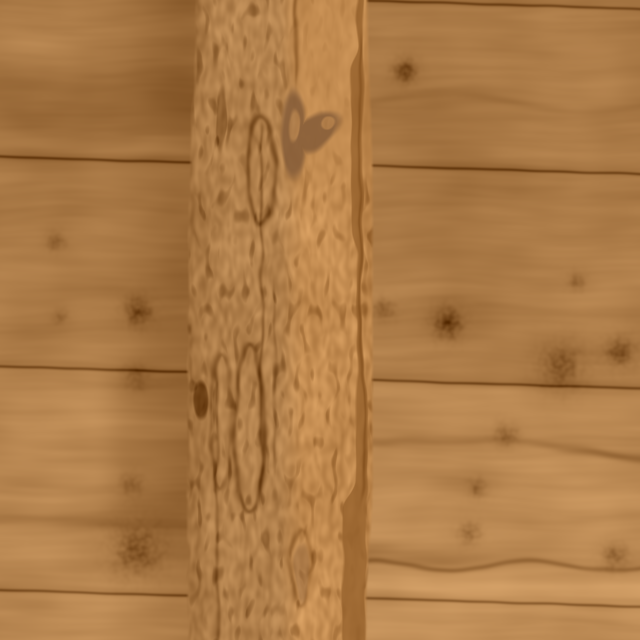
A WebGL 2 fragment shader for this texture:

```glsl
#version 300 es
precision highp float;
uniform vec2 u_resolution;
out vec4 fragColor;

#define DARK_WOOD vec3(0.50, 0.32, 0.14)
#define LIGHT_WOOD vec3(0.80, 0.60, 0.38)
#define STAIN_COLOR vec3(0.52, 0.36, 0.22)
#define SEAM_SLOPE 0.031
#define SEAM_WIDTH 0.0026
#define GRAIN_AMOUNT 0.13
#define FLECK_AMOUNT 0.34
#define KNOT_DEPTH 0.95
#define KNOT_SCALE 1.3

// Board knots: x, y, radius, strength
const vec4 LEFT_KNOTS[6] = vec4[6](
  vec4(.087, .622, .012, .45), vec4(.216, .513, .016, .90), vec4(.094, .505, .010, .35),
  vec4(.212, .412, .016, .40), vec4(.205, .242, .014, .45), vec4(.213, .140, .030, .70));
const vec4 RIGHT_KNOTS[10] = vec4[10](
  vec4(.633, .890, .014, .95), vec4(.699, .495, .017, 1.0), vec4(.600, .518, .014, .50),
  vec4(.901, .560, .011, .45), vec4(.968, .449, .018, .70),
  vec4(.877, .427, .026, .60), vec4(.790, .320, .015, .50), vec4(.745, .236, .012, .50),
  vec4(.732, .167, .014, .60), vec4(.961, .131, .016, .60));
// Beam cracks: x, bottom, top, strength
const vec4 CRACKS[4] = vec4[4](
  vec4(.408, .22, .80, .45), vec4(.463, .87, 1.1, .50), vec4(.339, -.1, .43, .45),
  vec4(.430, .27, .56, .28));

vec2 gradient(vec2 cell) {
  float a = 6.2832 * fract(sin(dot(cell, vec2(127.1, 311.7))) * 43758.5);
  return vec2(cos(a), sin(a));
}

float noise(vec2 p) {
  vec2 i = floor(p), f = p - i, u = f * f * (3. - 2. * f);
  vec2 e = vec2(0, 1);
  return mix(mix(dot(gradient(i), f), dot(gradient(i + e.yx), f - e.yx), u.x),
             mix(dot(gradient(i + e), f - e), dot(gradient(i + e.yy), f - e.yy), u.x), u.y);
}

float fbm(vec2 p) {
  return noise(p) + .5 * noise(p * 2.03 + 7.) + .25 * noise(p * 4.1 + 19.);
}

float bump(float d, float w) { return exp(-d * d / (w * w)); }

float span(float v, float lo, float hi) {
  return smoothstep(lo - .02, lo + .02, v) * (1. - smoothstep(hi - .02, hi + .02, v));
}

// Ellipse outline of even width
float ring(vec2 p, vec2 c, vec2 r) {
  vec2 q = (p - c) / r;
  float k = length(q);
  return bump(k * (k - 1.) / max(length(q / r), .01), .0045);
}

float blob(vec2 p, vec2 c, vec2 r) {
  return 1. - smoothstep(.75, 1.15, length((p - c) / r));
}

float knot(vec2 p, vec4 k) {
  vec2 q = (p - k.xy) / (k.z * KNOT_SCALE) + .35 * vec2(noise(p * 70.), noise(p * 70. + 31.));
  float r2 = dot(q, q);
  return k.w * (.75 * exp(-r2 * 1.8) + .25 * exp(-r2 * .5)) * (.9 + .5 * noise(p * 130.));
}

// Horizontal planks on both sides of the beam
float boardTone(vec2 p) {
  bool left = p.x < .44;
  float knots = 0., seams = 0., x = left ? p.x : p.x - .58;
  if (left) for (int i = 0; i < 6; i++) knots += knot(p, LEFT_KNOTS[i]);
  else for (int i = 0; i < 10; i++) knots += knot(p, RIGHT_KNOTS[i]);
  vec4 heights = left ? vec4(.755, .428, .078, -1.) : vec4(.999, .741, .406, .065);
  float y = p.y + SEAM_SLOPE * x + .0015 * noise(p * 18.);
  for (int i = 0; i < 4; i++) {
    float d = y - heights[i];
    seams += .65 * bump(d, SEAM_WIDTH) + .12 * bump(d - .004, .008);
  }
  float bend = p.y + .012 * noise(p * vec2(5., 9.)) + .01 * knots;
  float grain = fbm(vec2(p.x * 3., bend * 34.)) + .5 * noise(vec2(p.x * 9., bend * 110.));
  float t = .59 + GRAIN_AMOUNT * grain + .20 * fbm(p * vec2(5., 8.)) + .16 * (.5 - p.y);
  if (left) {
    t += .08 * (1. - smoothstep(.38, .46, y)) - .13 * span(y, .80, .90);
    t -= .30 * smoothstep(.15, .31, p.x) + .14 * smoothstep(.14, .20, p.x) * span(y, .20, .42);
    t -= .20 * bump(y - .188 - .004 * noise(p * 14.), .009);
  } else {
    t += .16 * (1. - smoothstep(.39, .41, y)) + .18 * bump(y - .088, .018);
    // Long splits along the lower right plank
    float upper = p.y - .312 + .026 * smoothstep(.78, 1., p.x) + .007 * noise(p * 16.);
    float lower = p.y - .116 - .007 * cos(x * 25.) + .004 * noise(p * 20.);
    t -= (.25 + .25 * smoothstep(.85, .98, p.x)) * bump(upper, .007);
    t -= .45 * bump(lower, .0045) + .28 * bump(lower - .015, .017) * (1. - .6 * smoothstep(.68, .82, p.x));
    t -= .12 * bump(p.y - .84 - .015 * sin(x * 14.), .007);
  }
  return t - seams - KNOT_DEPTH * knots;
}

// Rough vertical post with cracks, rings and a dark side strip
vec3 beamColor(vec2 p) {
  vec2 w = p + .006 * vec2(noise(p * vec2(45., 20.)), noise(p * 30. + 11.));
  float face = smoothstep(.43, .48, w.x);
  float rough = 1. - .65 * face * smoothstep(.66, .78, p.y);
  float t = mix(.68, .84, face) + .20 * fbm(p * vec2(22., 7.));
  t += FLECK_AMOUNT * rough * noise(w * vec2(115., 48.));
  t -= .38 * rough * smoothstep(.12, .5, noise(w * vec2(85., 34.) + 40.));
  t -= .28 * (1. - smoothstep(.29, .345, w.x)) + .16 * smoothstep(.566, .574, w.x);
  for (int i = 0; i < 4; i++) {
    vec4 c = CRACKS[i];
    t -= c.w * bump(w.x - c.x - .004 * noise(vec2(c.x * 90., p.y * 9.)), .003) * span(p.y, c.y, c.z);
  }
  t -= .60 * ring(w, vec2(.408, .735), vec2(.021, .085)) + .40 * ring(w, vec2(.470, .112), vec2(.015, .060));
  t -= .60 * ring(w, vec2(.390, .330), vec2(.023, .130)) + .40 * ring(w, vec2(.345, .340), vec2(.016, .105));
  t -= .50 * blob(w, vec2(.346, .815), vec2(.009, .050)) + .75 * blob(w, vec2(.314, .375), vec2(.011, .033));
  // Strip whose width changes with height
  float high = span(p.y, .62, .91), mid = span(p.y, .22, .40), low = 1. - smoothstep(.20, .25, p.y);
  float side = abs(w.x - .562 + .004 * high - .003 * mid + .009 * low);
  float halfWidth = .004 + .006 * high + .005 * mid + .014 * low;
  float strip = 1. - smoothstep(halfWidth - .002, halfWidth + .002, side);
  t = mix(t, .28 + .15 * noise(p * vec2(60., 14.)), strip * .85);
  t -= .25 * bump(w.x - .563 - .006 * mid, .0025) * span(p.y, .22, .94);
  vec3 color = mix(DARK_WOOD, LIGHT_WOOD, t) + vec3(.015, -.006, -.025) * face;
  // Brown stain with two pale islands, and a fainter patch below
  vec2 wing = w + vec2(0., .4 * (.497 - w.x));
  float stain = max(blob(w, vec2(.459, .790), vec2(.019, .070)), blob(wing, vec2(.495, .795), vec2(.037, .030)));
  stain *= 1. - .65 * max(blob(w, vec2(.459, .803), vec2(.010, .026)), blob(w, vec2(.512, .808), vec2(.013, .012)));
  stain = max(stain * .85, .35 * blob(w, vec2(.472, .105), vec2(.012, .050)));
  return mix(color, STAIN_COLOR, stain);
}

void main() {
  vec2 p = gl_FragCoord.xy / u_resolution;
  float soft = .002 + 1. / u_resolution.x, wobble = .004 * noise(vec2(3.7, p.y * 24.));
  float leftEdge = .294 + .012 * smoothstep(.6, 1., p.y) + wobble;
  float rightEdge = .582 - .008 * smoothstep(.7, 1., p.y) - .010 * (1. - smoothstep(.05, .25, p.y));
  float beam = smoothstep(-soft, soft, p.x - leftEdge) * smoothstep(-soft, soft, rightEdge - p.x);
  vec3 boards = mix(DARK_WOOD, LIGHT_WOOD, boardTone(p));
  fragColor = vec4(clamp(mix(boards, beamColor(p), beam), 0., 1.), 1.);
}
```
